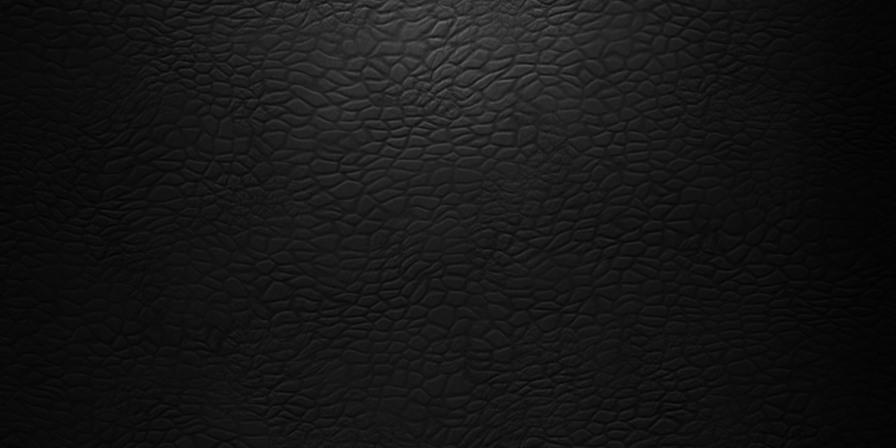
Write a WebGL 1 fragment shader that draws this texture.

```glsl
precision highp float;
// Black grained leather with wide flat pebbles, lit softly from the top centre.
uniform vec2 u_resolution;

const vec2 PEBBLE_FREQ = vec2(21.0, 38.0);   // cells per canvas height
const vec2 WRINKLE_FREQ = vec2(37.0, 52.0);
const float CREASE_WIDTH = 0.42;
const float WRINKLE_WIDTH = 0.34;
const float WRINKLE_DEPTH = 0.38;
const float WARP = 0.026;
const float RELIEF_STEP = 0.0055;
const float RELIEF_GAIN = 0.62;
const float CREASE_SHADE = 0.20;
const float PORE_GAIN = 0.16;
const float AMBIENT = 0.030;
const float BROAD_LIGHT = 0.068;
const float TOP_GLOW = 0.125;
const vec3 TINT = vec3(1.0, 1.0, 1.0);

float hash(vec2 p) {
  vec3 q = fract(p.xyx * vec3(0.1031, 0.1030, 0.0973));
  q += dot(q, q.yzx + 33.33);
  return fract((q.x + q.y) * q.z);
}

vec2 hash2(vec2 p) {
  return vec2(hash(p), hash(p + vec2(57.3, 113.7)));
}

float noise(vec2 p) {
  vec2 i = floor(p);
  vec2 f = fract(p);
  f = f * f * (3.0 - 2.0 * f);
  float low = mix(hash(i), hash(i + vec2(1.0, 0.0)), f.x);
  float high = mix(hash(i + vec2(0.0, 1.0)), hash(i + vec2(1.0, 1.0)), f.x);
  return mix(low, high, f.y);
}

// Gap between the nearest two cell centres: zero along cell borders.
float cellGap(vec2 p) {
  vec2 cell = floor(p);
  float nearest = 8.0;
  float second = 8.0;
  for (int y = -1; y <= 1; y++) {
    for (int x = -1; x <= 1; x++) {
      vec2 id = cell + vec2(float(x), float(y));
      float d = length(id + 0.08 + 0.84 * hash2(id) - p);
      second = min(second, max(nearest, d));
      nearest = min(nearest, d);
    }
  }
  return second - nearest;
}

// Bends the grain so that rows of pebbles drift and tilt.
vec2 warp(vec2 p) {
  vec2 broad = vec2(noise(p * 5.0 + 11.0), noise(p * 5.0 + 47.0)) - 0.5;
  vec2 fine = vec2(noise(p * 27.0 + 5.0), noise(p * 27.0 + 83.0)) - 0.5;
  vec2 q = p + WARP * (2.6 * broad + 0.6 * fine);
  q.y += 0.05 * sin(2.2 * p.x + 0.6);
  return q;
}

float leatherHeight(vec2 p) {
  vec2 q = warp(p);
  float depth = mix(0.35, 1.15, noise(p * vec2(8.0, 13.0) + 21.0));
  float pebble = smoothstep(0.0, CREASE_WIDTH, cellGap(q * PEBBLE_FREQ));
  vec2 slanted = vec2(q.x + 0.45 * q.y, q.y - 0.3 * q.x);
  float wrinkle = smoothstep(0.0, WRINKLE_WIDTH, cellGap(slanted * WRINKLE_FREQ + 9.0));
  float patchiness = smoothstep(0.25, 0.75, noise(p * 9.0 + 71.0));
  return 1.0 - depth * (1.0 - pebble)
       - WRINKLE_DEPTH * patchiness * (1.0 - wrinkle);
}

float lighting(vec2 p, float halfWidth) {
  float across = (p.x - halfWidth * 0.98) / halfWidth;
  float down = 1.0 - p.y;
  float broad = exp(-pow(abs(across) / 0.72, 2.4)) * mix(1.0, 0.82, down);
  float glow = exp(-pow(across / 0.46, 2.0) - pow(down / 0.36, 2.0));
  float edge = 1.0 - 0.45 * smoothstep(0.7, 1.0, across);
  return (AMBIENT + BROAD_LIGHT * broad + TOP_GLOW * glow) * edge;
}

void main() {
  vec2 p = gl_FragCoord.xy / u_resolution.y;
  float halfWidth = 0.5 * u_resolution.x / u_resolution.y;

  // Relief: slopes facing the light above brighten, creases stay dark.
  float here = leatherHeight(p);
  float above = leatherHeight(p + RELIEF_STEP * vec2(-0.25, 1.0));
  float slope = here - above;
  float relief = RELIEF_GAIN * (max(slope, 0.0) + 0.55 * min(slope, 0.0));
  float shade = 1.0 + relief - CREASE_SHADE * (1.0 - here) + 0.04;

  // Fine pores and slow unevenness of the hide.
  shade += PORE_GAIN * (noise(p * 210.0) - 0.5);
  shade += 0.14 * (noise(p * 12.0 + 31.0) - 0.5);

  float value = lighting(p, halfWidth) * max(shade, 0.0);
  gl_FragColor = vec4(TINT * value, 1.0);
}
```
